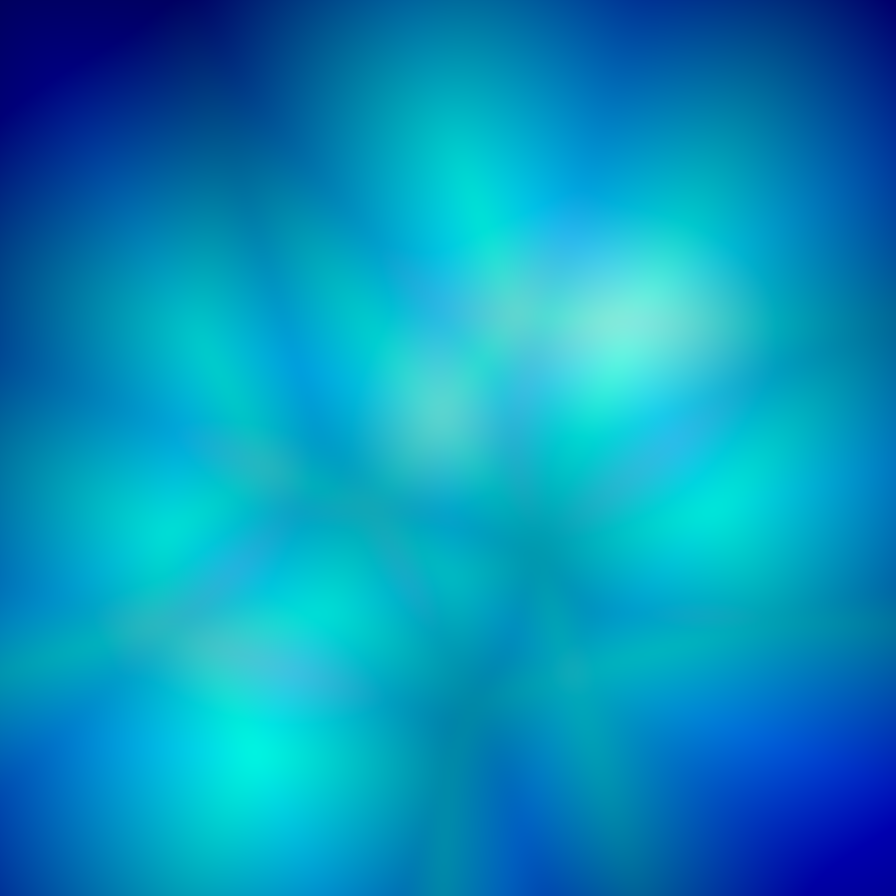
Write a WebGL 2 fragment shader that draws this background.

```glsl
#version 300 es
precision highp float;
// Soft blue-green glow with faint star-shaped creases, drawn as cellular noise:
// a loose spiral of seeds is sorted by distance at every point, and the second,
// third and fourth nearest distances drive blue, green and red.

uniform vec2 u_resolution;
out vec4 fragColor;

#define SEED_COUNT 12
#define SPIRAL_CENTER vec2(0.48, 0.40)
#define SPIRAL_RADIUS 0.52
#define GOLDEN_ANGLE 2.4
#define JITTER 0.10
#define CREASE_SOFTNESS 0.018
#define GLOW_LEVEL vec3(1.24, 1.28, 1.03)   // channel values at distance zero
#define GLOW_FALLOFF vec3(4.5, 2.5, 1.3)    // channel loss per unit of distance

// Spiral position of a seed, shaken by sines.
vec2 seedPosition(float index) {
    float angle = GOLDEN_ANGLE * index;
    float radius = SPIRAL_RADIUS * sqrt((index + 0.5) / float(SEED_COUNT));
    vec2 shake = sin(vec2(5.1, 3.7) * index + vec2(1.0, 2.0));
    return SPIRAL_CENTER + radius * vec2(cos(angle), sin(angle)) + JITTER * shake;
}

// Minimum with a rounded crease.
float softMin(float a, float b) {
    float gap = a - b;
    return 0.5 * (a + b - sqrt(gap * gap + CREASE_SOFTNESS * CREASE_SOFTNESS));
}

// The four smallest seed distances in rising order, by soft insertion.
vec4 nearestDistances(vec2 p) {
    vec4 nearest = vec4(4.0);
    for (int i = 0; i < SEED_COUNT; i++) {
        float candidate = distance(p, seedPosition(float(i)));
        for (int rank = 0; rank < 4; rank++) {
            float closer = softMin(nearest[rank], candidate);
            candidate += nearest[rank] - closer;   // the farther one moves on
            nearest[rank] = closer;
        }
    }
    return nearest;
}

void main() {
    vec2 p = gl_FragCoord.xy / u_resolution;
    vec4 nearest = nearestDistances(p);

    // Fourth, third and second distances feed red, green and blue.
    vec3 glow = GLOW_LEVEL - GLOW_FALLOFF * nearest.wzy;
    fragColor = vec4(clamp(glow, 0.0, 1.0), 1.0);
}
```
